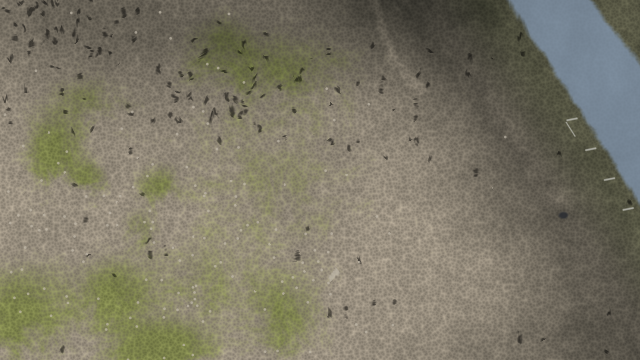
This texture is drawn by a WebGL 1 fragment shader. Its source:

```glsl
precision highp float;
// Dry meadow seen from above: grass patches, tufts and stones beside a blue-grey road.
// Soft elliptical blobs place light and grass, layered sines roughen their outlines,
// and cellular noise supplies the soil grain, tufts and stones.

uniform vec2 u_resolution;

vec2 hash2(vec2 p) {
  vec3 q = fract(p.xyx * vec3(0.1031, 0.1030, 0.0973));
  q += dot(q, q.yzx + 33.33);
  return fract((q.xx + q.yz) * q.zy);
}

// Distance to the nearest cell point, and that cell's random id.
vec2 cellular(vec2 p) {
  vec2 cell = floor(p), f = fract(p), nearest = vec2(9.0, 0.0);
  for (int j = -1; j <= 1; j++) {
    for (int i = -1; i <= 1; i++) {
      vec2 offset = vec2(float(i), float(j));
      vec2 rnd = hash2(cell + offset + 50.0);
      float d = length(offset + rnd - f);
      if (d < nearest.x) nearest = vec2(d, fract(rnd.x * 7.3 + rnd.y * 13.7));
    }
  }
  return nearest;
}

// Layered, rotated and self-warped sines, roughly -1 to 1.
float ripples(vec2 p) {
  float sum = 0.0, amp = 0.5;
  for (int i = 0; i < 5; i++) {
    p = mat2(0.8, 0.6, -0.6, 0.8) * p * 1.75 + 1.7;
    p += 0.7 * sin(p.yx * 0.8 + 2.0);
    sum += amp * sin(p.x) * sin(p.y);
    amp *= 0.72;
  }
  return sum;
}

float blob(vec2 p, vec2 center, vec2 radius) {
  vec2 q = (p - center) / radius;
  return exp(-dot(q, q));
}

float segment(vec2 p, vec2 a, vec2 b) {
  vec2 ab = b - a;
  return length(p - a - ab * clamp(dot(p - a, ab) / dot(ab, ab), 0.0, 1.0));
}

float disc(float d, float radius, float soft) {
  return 1.0 - smoothstep(radius - soft, radius + soft, d);
}

// Signed distance across the road's near side; positive toward the road.
float roadSide(vec2 p) {
  return (p.x - 1.41 - 0.65 * (1.0 - p.y)) * 0.84;
}

float groundLight(vec2 p, float side) {
  float light = 0.84 - 0.58 * smoothstep(-0.56, -0.13, side);
  light -= 0.48 * blob(p, vec2(0.98, 1.06), vec2(0.40, 0.30));
  light -= 0.38 * blob(p, vec2(0.42, 0.91), vec2(0.34, 0.24));
  light -= 0.24 * blob(p, vec2(0.02, 1.0), vec2(0.35, 0.22));
  light -= 0.30 * blob(p, vec2(1.50, -0.04), vec2(0.32, 0.20));
  // Worn wheel track with a darker rut beside it.
  float track = min(segment(p, vec2(1.02, 1.02), vec2(1.09, 0.86)),
                    segment(p, vec2(1.09, 0.86), vec2(1.18, 0.75)));
  light += 0.20 * disc(track, 0.012, 0.014);
  light -= 0.10 * disc(segment(p, vec2(1.14, 0.95), vec2(1.46, 0.56)), 0.02, 0.04);
  light += 0.15 * disc(segment(p, vec2(1.38, 0.70), vec2(1.56, 0.45)), 0.02, 0.04);
  light += 0.07 * disc(segment(p, vec2(1.56, 0.45), vec2(1.76, 0.10)), 0.02, 0.04);
  return light;
}

float grassCover(vec2 p) {
  float g = blob(p, vec2(0.14, 0.58), vec2(0.075, 0.10));
  g += 0.8 * blob(p, vec2(0.24, 0.51), vec2(0.05, 0.05));
  g += 0.6 * blob(p, vec2(0.24, 0.72), vec2(0.13, 0.09));
  g += 0.6 * blob(p, vec2(0.61, 0.88), vec2(0.09, 0.09));
  g += 0.6 * blob(p, vec2(0.80, 0.82), vec2(0.20, 0.11));
  g += 0.7 * blob(p, vec2(0.43, 0.49), vec2(0.055, 0.05));
  g += 0.6 * blob(p, vec2(0.38, 0.37), vec2(0.045, 0.05));
  g += 1.1 * blob(p, vec2(0.06, 0.13), vec2(0.14, 0.14));
  g += 1.0 * blob(p, vec2(0.32, 0.19), vec2(0.11, 0.10));
  g += 1.2 * blob(p, vec2(0.45, 0.03), vec2(0.15, 0.08));
  g += 0.8 * blob(p, vec2(0.79, 0.12), vec2(0.11, 0.12));
  g += 0.5 * blob(p, vec2(0.57, 0.22), vec2(0.12, 0.11));
  return g + 0.5 * blob(p, vec2(0.74, 0.49), vec2(0.28, 0.27));
}

void main() {
  vec2 p = gl_FragCoord.xy / u_resolution.y;
  float px = 1.0 / u_resolution.y;
  float broad = ripples(p * 4.0), fine = ripples(p * 17.0 + 4.0);
  vec2 warped = p + 0.022 * vec2(broad, fine);
  float grain = cellular(p * 115.0).x - 0.48;
  float clods = cellular(p * 47.0 + 8.0).x - 0.48;
  float side = roadSide(p);

  // Soil brightness and grass tint.
  float light = groundLight(warped, side) + 0.07 * broad + 0.07 * fine;
  vec3 color = mix(vec3(0.25, 0.24, 0.21), vec3(0.68, 0.635, 0.565), light);
  float grass = smoothstep(0.18, 1.05, grassCover(warped) + 0.22 * fine + 0.25 * grain);
  color *= mix(vec3(1.0), vec3(0.80, 0.90, 0.58), grass);
  color *= mix(vec3(1.0), vec3(0.94, 0.99, 0.88), smoothstep(-0.2, -0.03, side));
  color *= 1.0 + 0.26 * grain + 0.15 * clods;

  // Dark tufts gather toward the upper left.
  float tuftZone = blob(p, vec2(0.08, 0.92), vec2(0.30, 0.16))
    + 0.8 * blob(p, vec2(0.64, 0.74), vec2(0.22, 0.11)) + 0.35 * blob(p, vec2(1.0, 0.72), vec2(0.2, 0.1));
  vec2 tuft = cellular(warped * 34.0);
  color *= 1.0 - 0.5 * disc(tuft.x, 0.22, 0.14) * step(tuft.y, 0.65 * tuftZone + 0.015);

  // Pale stones, densest on bare ground, with one larger pair.
  float stoneZone = blob(p, vec2(0.35, 0.3), vec2(0.5, 0.4)) + blob(p, vec2(0.95, 0.25), vec2(0.2, 0.15));
  vec2 stone = cellular(p * 52.0 + 21.0);
  float stones = disc(stone.x, 0.19, 0.10) * step(stone.y, 0.09 * stoneZone);
  stones = max(stones, disc(segment(warped, vec2(0.923, 0.24), vec2(0.937, 0.255)), 0.009, 0.004));
  color = mix(color, vec3(0.76, 0.73, 0.67), 0.7 * stones);
  color = mix(color, vec3(0.16, 0.17, 0.19), 0.85 * disc(length((p - vec2(1.565, 0.402)) * vec2(0.8, 1.1)), 0.010, 0.004));

  // Smooth road between ragged verges.
  float farSide = (p.x - 1.64 - 0.78 * (1.0 - p.y)) * 0.79;
  float rough = 0.007 * fine;
  float road = smoothstep(-0.006 - px, 0.006 + px, side + rough)
    * (1.0 - smoothstep(-0.006 - px, 0.006 + px, farSide + rough));
  vec3 asphalt = vec3(0.46, 0.52, 0.58) * (1.0 + 0.03 * broad + 0.02 * fine + 0.04 * grain);
  color = mix(color, asphalt, road);

  // Evenly spaced pale posts lying beside the road.
  float posts = segment(p, vec2(1.573, 0.66), vec2(1.597, 0.622)) + 0.001;
  for (int i = 0; i < 4; i++) {
    vec2 base = vec2(1.588, 0.669) + float(i) * vec2(0.052, -0.083);
    posts = min(posts, segment(p, base - vec2(0.012, 0.003), base + vec2(0.014, 0.002)));
  }
  color = mix(color, vec3(0.74, 0.74, 0.71), 0.8 * disc(posts, 0.0025, 0.001 + px * 0.5));
  gl_FragColor = vec4(color, 1.0);
}
```
